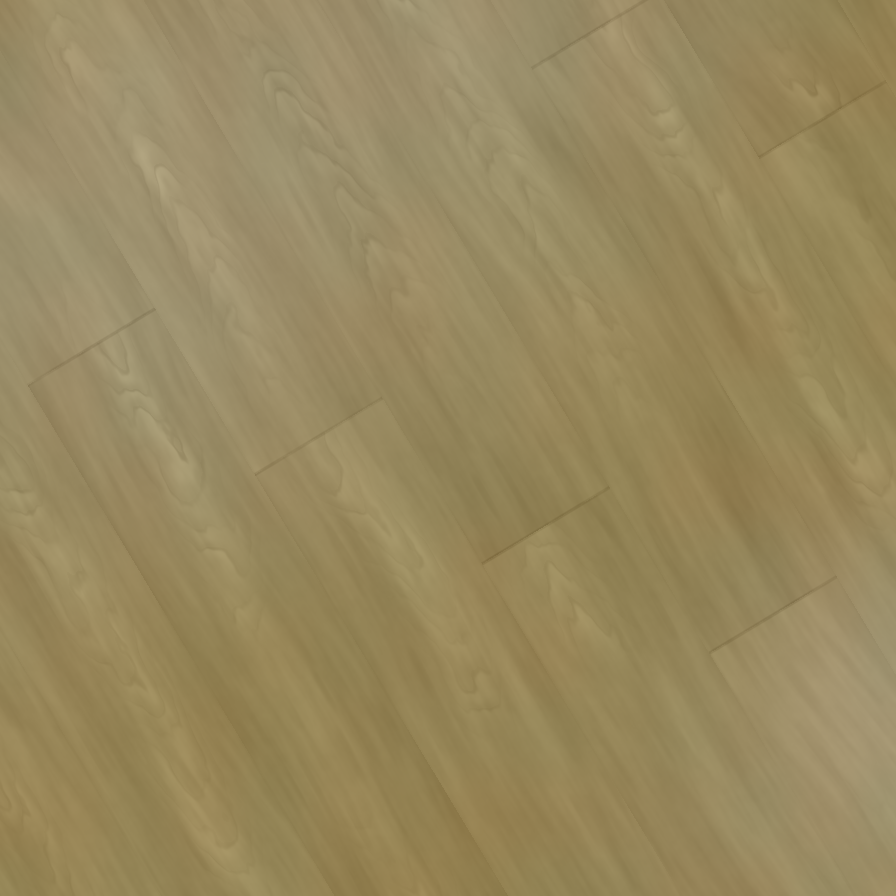
This texture is drawn by a Shadertoy shader. Its source:

```glsl
// Oak laminate floor: diagonal planks with soft grain, arched figure and hazy light.

const vec3 WARM_OAK = vec3(0.572, 0.500, 0.308);
const vec3 HAZY_OAK = vec3(0.617, 0.566, 0.430);
const vec2 ACROSS = vec2(0.857, 0.515);
const vec2 ALONG = vec2(0.515, -0.857);
const float PLANK_WIDTH = 0.166;
const float PLANK_LENGTH = 1.35;

float hash(vec2 p) {
    vec3 q = fract(p.xyx * vec3(0.1031, 0.1030, 0.0973));
    q += dot(q, q.yzx + 33.33);
    return fract((q.x + q.y) * q.z);
}

// Value noise in the range -1 to 1
float noise(vec2 p) {
    vec2 cell = floor(p);
    vec2 f = fract(p);
    f = f * f * f * (f * (f * 6.0 - 15.0) + 10.0);
    float low = mix(hash(cell), hash(cell + vec2(1.0, 0.0)), f.x);
    float high = mix(hash(cell + vec2(0.0, 1.0)), hash(cell + vec2(1.0)), f.x);
    return 2.0 * mix(low, high, f.y) - 1.0;
}

float fbm(vec2 p) {
    float sum = 0.0;
    float weight = 0.55;
    for (int i = 0; i < 4; i++) {
        sum += weight * noise(p);
        p = mat2(1.98, 0.12, -0.12, 1.98) * p + 7.3;
        weight *= 0.5;
    }
    return sum;
}

// Soft round patch of light
float glow(vec2 p, vec2 center, float radius) {
    vec2 d = (p - center) / radius;
    return exp(-dot(d, d));
}

// Long fibres, from broad bands to fine pores
float fibres(vec2 w, float seed) {
    w.x += 0.012 * noise(w * vec2(5.0, 3.5) + seed);
    float broad = fbm(w * vec2(24.0, 2.6) + seed);
    float medium = fbm(w * vec2(65.0, 7.0) + seed * 1.7);
    float fine = noise(w * vec2(190.0, 24.0) + seed * 2.3);
    float pores = smoothstep(0.25, 0.8, noise(w * vec2(95.0, 13.0) + seed * 3.1));
    return 0.036 * broad + 0.026 * medium + 0.007 * fine - 0.012 * pores;
}

// Pale heartwood strip crossed by nested arches
float archFigure(vec2 w, float seed) {
    float d = w.x + 0.022 * noise(vec2(w.y * 3.5, seed));
    d += 0.007 * noise(w * vec2(20.0, 16.0) + seed);
    float facing = mix(-1.0, 1.0, step(0.3, hash(vec2(seed, 4.0))));
    float phase = 17.0 * (w.y + facing * 75.0 * d * d);
    phase += 1.3 * fbm(w * vec2(26.0, 11.0) + seed);
    float ring = fract(phase);
    float arch = smoothstep(0.0, 0.25, ring) * (1.0 - smoothstep(0.3, 1.0, ring));
    float edge = exp(-pow((ring - 0.09) / 0.09, 2.0));
    float strip = exp(-pow(d / 0.026, 2.0));
    float patches = smoothstep(-0.45, 0.5, noise(vec2(w.y * 4.5, seed + 9.0)));
    float broken = 0.55 + 0.45 * noise(w * vec2(45.0, 20.0) + seed);
    return strip * (0.012 + patches * broken * (0.046 * arch - 0.034 * edge));
}

// Thin groove that fades in and out along its length
float groove(float offset, float halfWidth, float position) {
    float line = 1.0 - smoothstep(0.3 * halfWidth, halfWidth, abs(offset));
    return line * (0.7 + 0.3 * noise(vec2(position * 30.0, 2.0)));
}

void mainImage(out vec4 fragColor, in vec2 fragCoord) {
    vec2 p = fragCoord / iResolution.y;
    vec2 w = vec2(dot(p, ACROSS), dot(p, ALONG));

    // Plank layout with staggered ends
    float column = floor((w.x + 0.012) / PLANK_WIDTH);
    float stagger = column * 0.16 + 0.33 + 0.35 * floor(column / 6.0);
    float run = w.y / PLANK_LENGTH - stagger;
    float board = floor(run);
    float seed = 3.0 + 37.0 * hash(vec2(column + 5.0, board + 11.0));
    float side = w.x + 0.012 - (column + 0.5) * PLANK_WIDTH;
    float endOffset = (fract(run + 0.5) - 0.5) * PLANK_LENGTH;
    float sideOffset = 0.5 * PLANK_WIDTH - abs(side);

    // Wood tone
    float tone = fibres(w, seed);
    tone += archFigure(vec2(side, w.y), seed);
    tone += 0.016 * (hash(vec2(seed, 1.0)) - 0.5);
    tone -= 0.055 * groove(endOffset, 0.0028, w.x);
    tone -= 0.010 * groove(sideOffset, 0.0025, w.y);
    tone += 0.006 * fbm(p * 110.0);

    // Uneven daylight and warmer patches
    float haze = 0.85 * glow(p, vec2(0.02, 0.72), 0.36);
    haze += 0.65 * glow(p, vec2(0.50, 0.96), 0.38);
    haze += 0.75 * glow(p, vec2(1.02, 0.20), 0.27);
    haze += 0.14 + 0.15 * noise(p * 4.0 + 3.0);
    vec3 color = mix(WARM_OAK, HAZY_OAK, clamp(haze, 0.0, 1.0));
    color += tone * vec3(1.0, 1.02, 0.95);
    color += vec3(0.008, -0.003, -0.004) * noise(p * vec2(13.0, 11.0));

    fragColor = vec4(color, 1.0);
}
```
